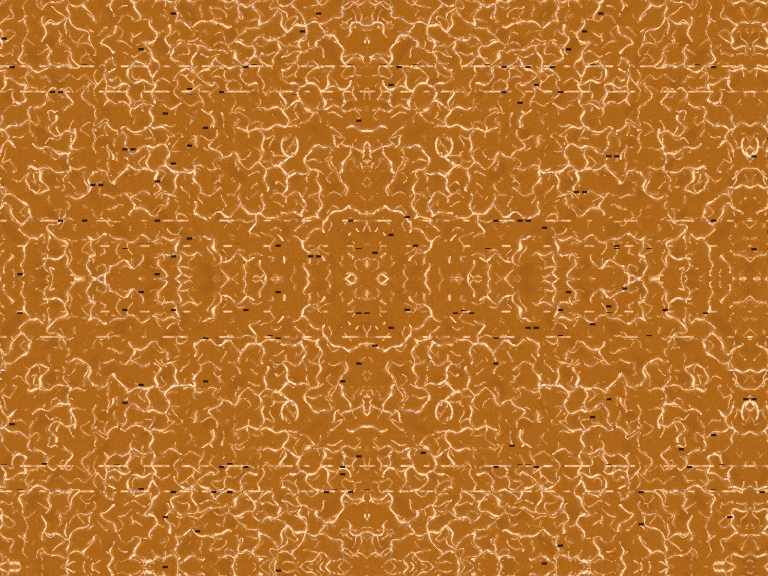
Give the GLSL for this pattern, as a WebGL 1 fragment shader.

```glsl
precision highp float;
uniform vec2 u_resolution;

const vec3 OCHRE = vec3(0.68, 0.40, 0.10);
const vec3 TAN = vec3(0.73, 0.46, 0.18);
const vec3 SAND = vec3(0.80, 0.55, 0.31);
const vec3 PEACH = vec3(0.92, 0.69, 0.48);
const vec3 CREAM = vec3(0.98, 0.85, 0.66);
const vec3 UMBER = vec3(0.54, 0.31, 0.09);
const vec3 MAUVE = vec3(0.62, 0.42, 0.36);
const vec3 INK = vec3(0.10, 0.05, 0.05);

float hash(vec2 p) {
  return fract(sin(dot(p, vec2(127.1, 311.7))) * 43758.55);
}

// Layered sines, 0 to 1
float ripple(vec2 p) {
  float s = sin(p.x + 1.7 * sin(p.y * 0.8)) + sin(p.y * 1.3 - 1.4 * sin(p.x * 0.7));
  return 0.5 + 0.17 * s + 0.16 * sin(2.1 * p.x - 1.7 * p.y + 2.0);
}

// Mirrored repeat around an axis
vec2 fold(vec2 p, vec2 axis, vec2 halfPeriod) {
  return abs(mod(p - axis + halfPeriod, 2.0 * halfPeriod) - halfPeriod);
}

// x: distance to the cell border, y: random value of that border
vec2 cellBorder(vec2 p) {
  vec2 base = floor(p), nearA = vec2(9.0), nearB = vec2(9.0);
  float idA = 0.0, idB = 0.0;
  for (int j = -1; j <= 1; j++) {
    for (int i = -1; i <= 1; i++) {
      vec2 cell = base + vec2(float(i), float(j));
      vec2 seed = vec2(hash(cell), hash(cell + 47.3));
      vec2 d = cell + 0.1 + 0.8 * seed - p;
      if (dot(d, d) < dot(nearA, nearA)) {
        nearB = nearA; idB = idA;
        nearA = d; idA = seed.x;
      } else if (dot(d, d) < dot(nearB, nearB)) {
        nearB = d; idB = seed.x;
      }
    }
  }
  float gap = dot(nearB, nearB) - dot(nearA, nearA);
  return vec2(0.5 * gap / max(length(nearB - nearA), 0.01), fract(7.0 * (idA + idB)));
}

float stroke(float d, float halfWidth, float blur) {
  return 1.0 - smoothstep(halfWidth - blur, halfWidth + blur, d);
}

// Broken veins along cell borders, with a faint halo
float veins(vec2 p, float scale, float width, float keep, float pixel) {
  vec2 border = cellBorder(p * scale);
  float wear = ripple(p * 190.0);
  float present = 1.0 - smoothstep(keep - 0.06, keep + 0.06, border.y + 0.5 * (wear - 0.5));
  float core = stroke(border.x / scale, width * (0.45 + 0.9 * wear), pixel);
  float halo = stroke(border.x / scale, width * 2.2, width * 1.6);
  return present * max(core * (0.55 + 0.6 * wear), 0.28 * halo);
}

// Distance to the paired horizontal seams
float seamDistance(float y) {
  return abs(abs(mod(y + 0.055, 0.268) - 0.134) - 0.022);
}

vec3 ramp(float v) {
  vec3 c = mix(OCHRE, TAN, smoothstep(0.0, 0.25, v));
  c = mix(c, SAND, smoothstep(0.25, 0.45, v));
  c = mix(c, PEACH, smoothstep(0.45, 0.72, v));
  return mix(c, CREAM, smoothstep(0.75, 1.0, v));
}

// Rectangular chips scattered on a grid
float chips(vec2 p, vec2 size, float share, float pixel) {
  vec2 cell = floor(p / size);
  vec2 d = abs(p - (cell + 0.5) * size) - size * 0.32;
  return step(hash(cell + 9.0), share) * stroke(max(d.x, d.y), 0.0, pixel * 0.7);
}

void main() {
  float pixel = 1.0 / u_resolution.y;
  vec2 p = gl_FragCoord.xy * pixel;
  vec2 q = fold(p, vec2(0.637, 0.516), vec2(0.665, 0.5));
  vec2 warped = q + 0.003 * vec2(sin(q.y * 210.0), sin(q.x * 190.0));

  // Coarse and fine veins, sparser near the middle rows
  float density = ripple(q * 17.0) * 0.3 + 0.12 * smoothstep(0.02, 0.2, q.y);
  float v = veins(warped, 27.0, 0.0021, 0.32 + density, pixel);
  v = max(v, 0.85 * veins(warped + 3.1, 49.0, 0.0015, 0.08 + density, pixel));

  // Dashed seams
  float seam = seamDistance(q.y);
  float dash = smoothstep(0.48, 0.66, ripple(vec2(q.x * 85.0, floor(q.y * 22.0) * 3.7)));
  v = max(v, dash * stroke(seam, 0.0018, pixel) * (0.65 + 0.4 * hash(floor(q * 150.0))));

  // Small open loops
  for (int i = 0; i < 2; i++) {
    vec2 d = q - vec2(0.134 + 0.531 * float(i), 0.232);
    float ring = abs(length(d * vec2(1.0, 0.72)) - 0.014);
    v = max(v, stroke(ring, 0.002, pixel) * smoothstep(0.018, 0.008, d.y));
  }

  // Grain and soft shade
  float grain = hash(floor(p * 384.0));
  v += 0.16 * (grain - 0.45) * (0.4 + v);
  vec3 color = ramp(clamp(v, 0.0, 1.0));
  float shade = smoothstep(0.62, 0.9, ripple(q * 63.0 + 5.0));
  color = mix(color, UMBER, 0.28 * shade * (1.0 - smoothstep(0.1, 0.4, v)));
  color *= 0.97 + 0.06 * grain;

  // Mauve flecks beside veins, dark chips mostly on seams
  float fleck = chips(q, vec2(0.0062, 0.0053), 0.13, pixel);
  color = mix(color, MAUVE, 0.75 * fleck * smoothstep(0.1, 0.3, v));
  float nearSeam = stroke(seam, 0.004, pixel);
  float dark = chips(p, vec2(0.014, 0.0062), 0.003 + 0.05 * nearSeam, pixel);
  color = mix(color, INK, 0.85 * dark);

  gl_FragColor = vec4(color, 1.0);
}
```
